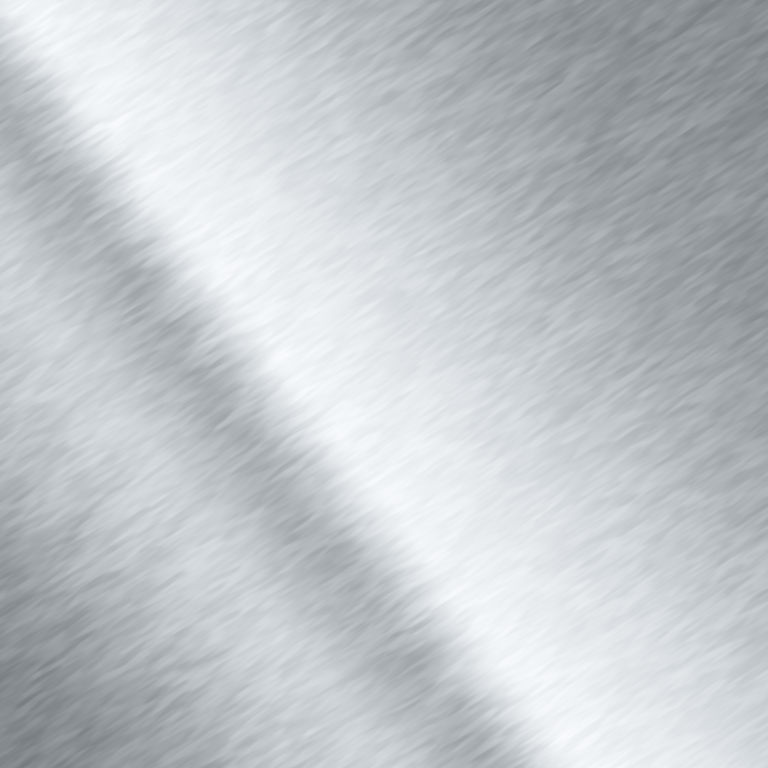
Give the GLSL for this texture, as a Shadertoy shader.

```glsl
#define BAND_NORMAL vec2(0.805, 0.593)
#define GRAIN_ANGLE 0.576
#define STROKE_SIZE vec2(0.034, 0.0058)
#define FINE_SIZE vec2(0.019, 0.0038)
#define CLOUD_SIZE vec2(0.10, 0.040)
#define STROKE_GAIN 0.080
#define FINE_GAIN 0.045
#define CLOUD_GAIN 0.030
#define EDGE_FRAY 0.007
#define COOL_TINT vec3(-0.020, 0.001, 0.019)

vec3 hash3(vec2 p) {
    vec3 q = fract(p.xyx * vec3(0.1031, 0.1030, 0.0973));
    q += dot(q, q.yxz + 33.33);
    return fract((q.xxy + q.yzz) * q.zyx);
}

// Soft cellular noise: nearby cells blend their random shades, range -0.5 to 0.5
float cellShade(vec2 p) {
    vec2 cell = floor(p);
    vec2 local = p - cell;
    float total = 0.0;
    float weightSum = 0.0;
    for (int y = -1; y <= 1; y++) {
        for (int x = -1; x <= 1; x++) {
            vec2 offset = vec2(x, y);
            vec3 rnd = hash3(cell + offset + 200.0);
            vec2 d = offset + rnd.xy - local;
            float weight = exp(-5.0 * dot(d, d));
            total += weight * rnd.z;
            weightSum += weight;
        }
    }
    return total / weightSum - 0.5;
}

// Reflected light across the diagonal bands
float sheen(float s) {
    float tone = 0.545;
    tone += 0.28 * smoothstep(0.05, 0.40, s);
    tone -= 0.13 * smoothstep(0.39, 0.51, s);
    tone += 0.265 * smoothstep(0.51, 0.62, s);
    tone -= 0.37 * smoothstep(0.58, 1.22, s);
    return tone - 0.04 * smoothstep(1.15, 1.40, s);
}

void mainImage(out vec4 fragColor, in vec2 fragCoord) {
    vec2 uv = fragCoord / iResolution.xy;

    // Axes along and across the brushing
    vec2 along = vec2(cos(GRAIN_ANGLE), sin(GRAIN_ANGLE));
    vec2 brush = vec2(dot(uv, along), dot(uv, vec2(-along.y, along.x)));

    // Three scales of grain
    float stroke = cellShade(brush / STROKE_SIZE);
    float fine = cellShade(brush / FINE_SIZE + 37.0);
    float cloud = cellShade(brush / CLOUD_SIZE + 71.0);

    // Bands with lightly frayed edges, and grain that fades in the highlights
    float tone = sheen(dot(uv, BAND_NORMAL) + EDGE_FRAY * (stroke + cloud));
    float grain = STROKE_GAIN * stroke + FINE_GAIN * fine + CLOUD_GAIN * cloud;
    tone += grain * mix(1.0, 0.5, smoothstep(0.70, 0.95, tone));

    vec3 metal = tone + COOL_TINT * (1.0 - 0.5 * smoothstep(0.8, 1.0, tone));
    fragColor = vec4(clamp(metal, 0.0, 1.0), 1.0);
}
```
